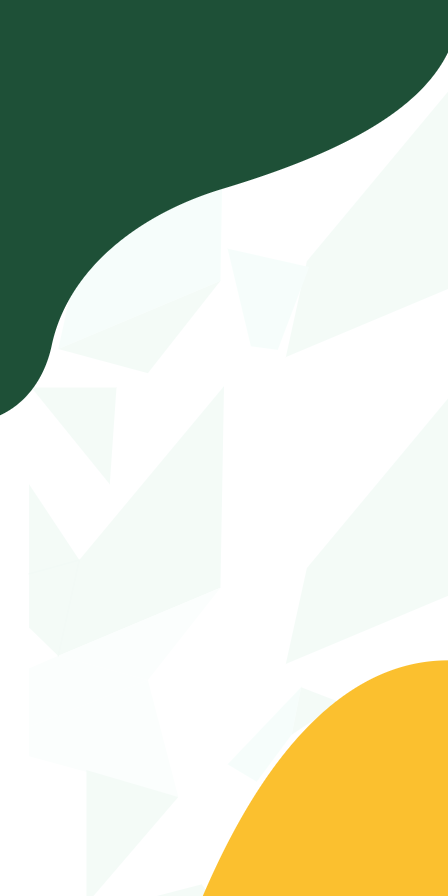
This background is drawn by a Shadertoy shader. Its source:

```glsl
#define PAPER  vec3(1.0)
#define FOREST vec3(0.116, 0.312, 0.214)
#define AMBER  vec3(0.984, 0.753, 0.184)
#define LEAF   vec3(0.956, 0.984, 0.970)
#define MIST   vec3(0.965, 0.994, 0.985)
#define FROST  vec3(0.984, 0.996, 0.991)
#define CREASE vec3(0.942, 0.975, 0.958)
#define COLUMN_STEP vec2(50.8, -1.8)
#define ROW_STEP    vec2(0.0, 68.5)

// Canvas space: 100 units wide, 200 units high
float pixelSize() { return 100.0 / iResolution.x; }

float coverage(float dist) {
    return clamp(0.5 - dist / pixelSize(), 0.0, 1.0);
}

// Signed distance to the line a-b, positive on its right side
float edge(vec2 p, vec2 a, vec2 b) {
    vec2 e = b - a;
    return dot(p - a, normalize(vec2(e.y, -e.x)));
}

// Convex quad with counter-clockwise corners
float quad(vec2 p, vec2 a, vec2 b, vec2 c, vec2 d) {
    return coverage(max(max(edge(p, a, b), edge(p, b, c)),
                        max(edge(p, c, d), edge(p, d, a))));
}

float segment(vec2 p, vec2 a, vec2 b, float halfWidth) {
    vec2 e = b - a;
    float t = clamp(dot(p - a, e) / dot(e, e), 0.0, 1.0);
    return coverage(length(p - a - e * t) - halfWidth);
}

// Approximate height above a cubic Bezier whose x grows with t
float aboveCurve(vec2 p, vec2 a, vec2 b, vec2 c, vec2 d) {
    float lo = 0.0, hi = 1.0;
    for (int i = 0; i < 16; i++) {
        float t = 0.5 * (lo + hi), s = 1.0 - t;
        float x = s * s * s * a.x + 3.0 * s * t * (s * b.x + t * c.x) + t * t * t * d.x;
        if (x < p.x) lo = t; else hi = t;
    }
    float t = 0.5 * (lo + hi), s = 1.0 - t;
    vec2 point = s * s * s * a + 3.0 * s * t * (s * b + t * c) + t * t * t * d;
    vec2 tangent = s * s * (b - a) + 2.0 * s * t * (c - b) + t * t * (d - c);
    return (p.y - point.y) * tangent.x / length(tangent);
}

// Large facets repeated on a slanted lattice
vec3 paintLattice(vec3 color, vec2 p) {
    for (int i = 0; i < 4; i++) {
        int column = i / 2, row = i % 2;
        vec2 q = p - float(column) * COLUMN_STEP - float(row) * ROW_STEP;
        vec3 facet = column == 0 && row == 1 ? MIST : LEAF;
        color = mix(color, facet, quad(q, vec2(50.0, 113.8), vec2(17.7, 75.0),
                                          vec2(13.0, 53.6), vec2(49.2, 68.8)));
        if (column == 0) {
            vec3 fin = row == 1 ? LEAF : FROST;
            color = mix(color, fin, quad(q, vec2(13.0, 53.6), vec2(33.0, 48.2),
                                            vec2(49.2, 68.8), vec2(31.1, 61.2)));
        }
    }
    return color;
}

// Smaller loose facets
vec3 paintShards(vec3 color, vec2 p) {
    color = mix(color, MIST, quad(p, vec2(50.8, 144.5), vec2(56.0, 122.7), vec2(62.0, 121.9), vec2(69.0, 140.4)));
    color = mix(color, LEAF, quad(p, vec2(7.0, 113.5), vec2(24.5, 91.9), vec2(26.0, 113.5), vec2(16.0, 113.5)));
    color = mix(color, LEAF, quad(p, vec2(6.5, 91.9), vec2(6.5, 59.9), vec2(13.0, 53.6), vec2(17.7, 75.0)));
    color = mix(color, FROST, quad(p, vec2(6.5, 50.8), vec2(6.5, 37.8), vec2(33.0, 48.2), vec2(13.0, 53.6)));
    color = mix(color, FROST, quad(p, vec2(6.5, 37.8), vec2(6.5, 31.2), vec2(39.8, 22.1), vec2(33.0, 48.2)));
    color = mix(color, LEAF, quad(p, vec2(19.3, 28.1), vec2(19.3, -1.0), vec2(20.0, -1.0), vec2(39.8, 22.1)));
    color = mix(color, MIST, quad(p, vec2(50.8, 29.4), vec2(57.3, 25.5), vec2(65.1, 36.0), vec2(67.2, 46.6)));
    color = mix(color, LEAF, quad(p, vec2(67.2, 46.6), vec2(65.1, 36.0), vec2(76.0, 43.2), vec2(71.6, 44.9)));
    color = mix(color, LEAF, quad(p, vec2(35.0, 0.0), vec2(47.0, 0.0), vec2(45.0, 2.6), vec2(40.0, 1.3)));

    // Thin folds where facets meet
    float folds = max(segment(p, vec2(6.5, 71.9), vec2(17.7, 75.0), 0.15),
                      segment(p, vec2(17.7, 75.0), vec2(13.0, 53.6), 0.15));
    return mix(color, CREASE, 0.6 * folds);
}

// Upper wave built from three joined curves
float forestDistance(vec2 p) {
    vec2 lowJoin = vec2(11.5, 122.7), highJoin = vec2(49.5, 157.8);
    if (p.x < lowJoin.x)
        return -aboveCurve(p, vec2(0.0, 107.3), vec2(5.7, 109.9), vec2(9.9, 115.4), lowJoin);
    if (p.x < highJoin.x)
        return -aboveCurve(p, lowJoin, vec2(15.1, 140.1), vec2(31.3, 152.3), highJoin);
    return -aboveCurve(p, highJoin, vec2(75.5, 165.6), vec2(93.5, 175.0), vec2(100.0, 188.3));
}

float amberDistance(vec2 p) {
    return aboveCurve(p, vec2(43.6, -4.0), vec2(58.8, 33.5), vec2(78.1, 52.6), vec2(100.0, 52.6));
}

void mainImage(out vec4 fragColor, in vec2 fragCoord) {
    vec2 p = fragCoord / iResolution.xy * vec2(100.0, 200.0);
    vec3 color = paintLattice(PAPER, p);
    color = paintShards(color, p);
    color = mix(color, FOREST, coverage(forestDistance(p)));
    color = mix(color, AMBER, coverage(amberDistance(p)));
    fragColor = vec4(color, 1.0);
}
```
